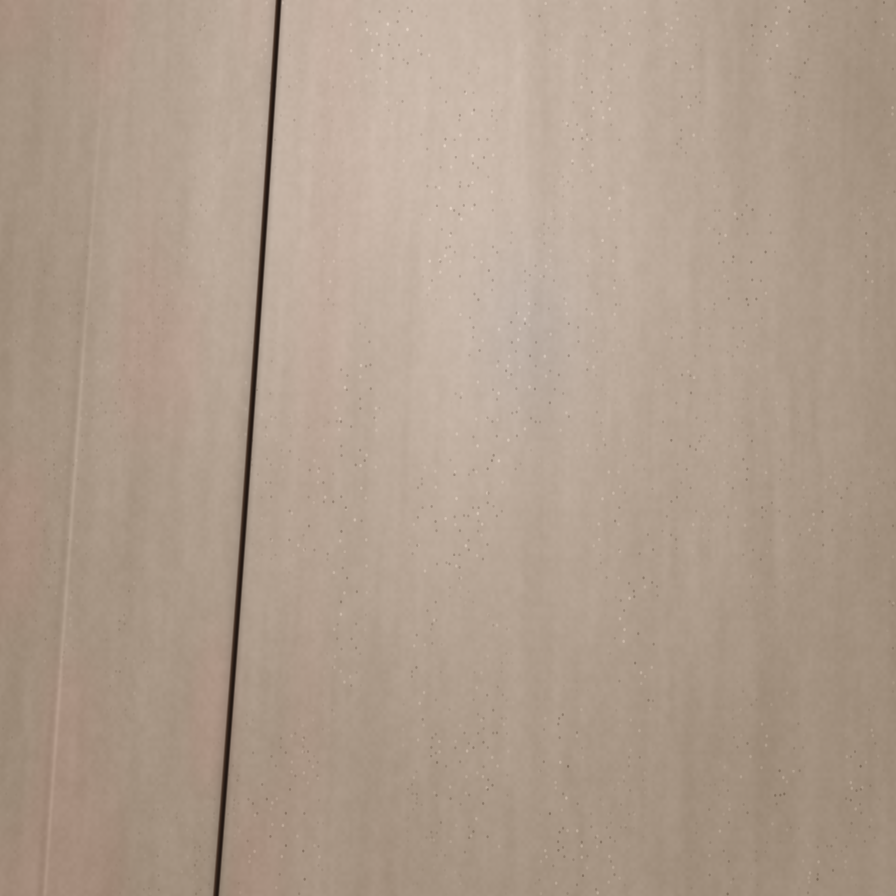
Write a Shadertoy shader that draws this texture.

```glsl
float hash(vec2 p) {
    return fract(sin(dot(p, vec2(127.1, 311.7))) * 43758.5453);
}

float noise(vec2 p) {
    vec2 i = floor(p), f = fract(p);
    f = f * f * (3.0 - 2.0 * f);
    return mix(mix(hash(i), hash(i + vec2(1, 0)), f.x),
               mix(hash(i + vec2(0, 1)), hash(i + vec2(1, 1)), f.x), f.y);
}

// Sparse small flecks, one candidate per cell
float flecks(vec2 p, float density) {
    vec2 cell = floor(p);
    vec2 center = 0.3 + 0.4 * vec2(hash(cell + 3.1), hash(cell + 7.7));
    float spot = 1.0 - smoothstep(0.08, 0.38, length((fract(p) - center) * vec2(1.0, 0.8)));
    return spot * step(1.0 - density, hash(cell + 19.3)) * (0.4 + 0.6 * hash(cell + 31.9));
}

void mainImage(out vec4 fragColor, in vec2 fragCoord) {
    vec2 uv = fragCoord / iResolution.xy;

    // Soft lamp glow near the top
    vec2 d = uv - vec2(0.5, 0.85);
    float tone = exp(-d.x * d.x / 0.14 - d.y * d.y / 0.4);

    // Vertical wood fibres, leaning more on the left board
    float lean = mix(0.07, 0.015, smoothstep(0.1, 0.8, uv.x));
    vec2 fibre = vec2(uv.x - lean * uv.y, uv.y);
    tone += 0.13 * (noise(fibre * vec2(22.0, 2.0)) - 0.5);
    tone += 0.13 * (noise(fibre * vec2(60.0, 4.5) + 11.0) - 0.5);
    tone += 0.09 * (noise(fibre * vec2(130.0, 13.0) + 37.0) - 0.5);

    // Cloudy mottling and fine grain
    tone += 0.08 * (noise(uv * vec2(9.0, 6.0) + 5.0) - 0.5);
    tone += 0.08 * (noise(uv * vec2(95.0, 70.0)) - 0.5);
    tone += 0.11 * (noise(uv * vec2(240.0, 200.0) + 53.0) - 0.5);
    vec3 color = mix(vec3(0.613, 0.543, 0.473), vec3(0.79, 0.722, 0.666), tone);

    // Pinkish stains on the left, a cool smudge in the middle
    float pink = smoothstep(0.45, 0.9, noise(fibre * vec2(18.0, 5.0) + 71.0));
    color += vec3(0.016, -0.008, -0.002) * pink * (1.0 - smoothstep(0.25, 0.5, uv.x));
    vec2 smudge = (uv - vec2(0.59, 0.63)) / vec2(0.06, 0.1);
    color += vec3(-0.025, -0.012, 0.004) * exp(-dot(smudge, smudge));

    // Dark pores and pale flecks gathered along the fibres
    float cluster = smoothstep(0.3, 0.8, noise(fibre * vec2(24.0, 7.0) + 90.0));
    float rightBoard = smoothstep(0.2, 0.35, uv.x);
    color -= 0.15 * flecks(uv * 190.0, 0.07) * cluster * mix(0.4, 1.0, rightBoard);
    color += 0.11 * flecks(uv * 170.0 + 40.0, 0.06) * cluster * mix(0.3, 1.0, rightBoard);

    // Faint crease with a lit right side
    float crease = uv.x - (0.05 + 0.071 * uv.y);
    float creaseFade = 1.0 - smoothstep(0.45, 1.0, uv.y) * 0.8;
    color += 0.045 * creaseFade * exp(-pow(crease / 0.0022, 2.0));
    color -= 0.028 * creaseFade * exp(-pow((crease + 0.006) / 0.004, 2.0));

    // Dark gap between the boards, with a soft shadow and pale lip
    float gap = uv.x - (0.241 + 0.07 * uv.y + 0.008 * uv.y * (1.0 - uv.y));
    color += 0.03 * exp(-pow((gap - 0.0085) / 0.004, 2.0));
    color *= 1.0 - 0.12 * exp(-pow(gap / 0.009, 2.0));
    float groove = 1.0 - smoothstep(0.0015, 0.0045, abs(gap));
    vec3 grooveColor = mix(vec3(0.13, 0.09, 0.07), vec3(0.27, 0.19, 0.14), smoothstep(-0.001, 0.003, -gap));
    color = mix(color, grooveColor, groove);

    fragColor = vec4(color, 1.0);
}
```
